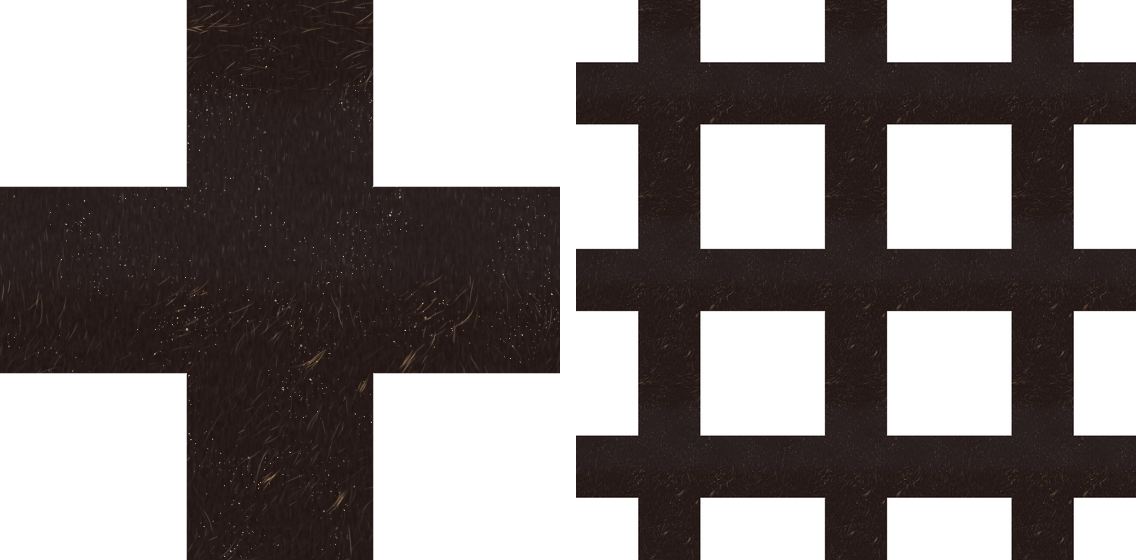
Left: one tile. Right: repeated 3 by 3.
Give the GLSL for this texture, as a WebGL 2 fragment shader.

```glsl
#version 300 es
precision highp float;

uniform vec2 u_resolution;
out vec4 fragColor;

vec3 hash3(vec2 p) {
    vec3 q = fract(p.xyx * vec3(0.1031, 0.1030, 0.0973));
    q += dot(q, q.yxz + 33.33);
    return fract((q.xxy + q.yzz) * q.zyx);
}

float cornerSlope(vec2 cell, vec2 offset, vec2 period) {
    float angle = 6.2832 * hash3(mod(cell, period) + period * 0.37).x;
    return dot(vec2(cos(angle), sin(angle)), offset);
}

// Gradient noise that wraps after a whole number of cells
float noise(vec2 uv, vec2 period) {
    vec2 p = uv * period, i = floor(p), f = p - i;
    vec2 w = f * f * f * (f * (f * 6.0 - 15.0) + 10.0);
    vec2 e = vec2(0.0, 1.0);
    float low = mix(cornerSlope(i, f, period), cornerSlope(i + e.yx, f - e.yx, period), w.x);
    float high = mix(cornerSlope(i + e, f - e, period), cornerSlope(i + 1.0, f - 1.0, period), w.x);
    return mix(low, high, w.y);
}

// Soft horizontal band, periodic in y
float band(float y, float center, float width) {
    float d = (fract(y - center + 0.5) - 0.5) / width;
    return exp(-d * d);
}

float coolZone(float y) {
    return smoothstep(0.43, 0.54, y) * (1.0 - smoothstep(0.79, 0.86, y));
}

float ochreZone(float y) {
    return band(y, 0.94, 0.08) + 0.75 * band(y, 0.44, 0.07);
}

// Curved hairline scratches, grouped in parallel bundles
vec3 scratches(vec2 uv, float pixel) {
    const float CELLS = 24.0;
    vec2 p = uv * CELLS, base = floor(p);
    float soft = pixel * CELLS;
    vec3 light = vec3(0.0);
    for (int k = 0; k < 9; k++) {
        vec2 cell = base + vec2(k % 3, k / 3) - 1.0;
        vec2 id = mod(cell, CELLS), home = (id + 0.5) / CELLS;
        float cool = coolZone(home.y), ochre = ochreZone(home.y);
        float flat_ = band(home.y, 0.94, 0.07);
        float patchiness = smoothstep(-0.15, 0.4, noise(home, vec2(7.0)));
        float bundle = step(0.95, hash3(id + 7.0).x) * (1.0 - cool);
        float flow = mix(1.1 + 2.6 * noise(home, vec2(5.0)), 1.57, cool);
        flow = mix(flow, 0.35 * noise(home, vec2(9.0)), flat_);
        for (int n = 0; n < 6; n++) {
            vec3 r = hash3(id + float(n) * 41.0 + 3.0);
            vec3 s = hash3(id + float(n) * 29.0 + 211.0);
            vec2 spread = mix(r.xy, 0.35 + 0.3 * r.xy, bundle);
            vec2 d = p - cell - spread;
            float angle = flow + (s.x - 0.5) * mix(0.9, 0.35, max(bundle, cool));
            d = mat2(cos(angle), -sin(angle), sin(angle), cos(angle)) * d;
            d.y += (s.y - 0.5) * 0.7 * d.x * d.x;
            float reach = mix(0.25, 0.9, r.z * r.z) * mix(1.0, 0.5, cool);
            float line = 1.0 - smoothstep(0.006, 0.006 + soft, abs(d.y));
            line *= 1.0 - smoothstep(reach * 0.3, reach, abs(d.x));
            float gain = s.z * s.z * (0.05 + 0.22 * patchiness * (0.5 + ochre)) + 0.13 * bundle;
            vec3 tint = mix(vec3(0.85, 0.84, 0.82), vec3(1.0, 0.8, 0.5), min(ochre + bundle, 1.0) * 0.85);
            light += line * gain * mix(1.0, 0.55, cool) * tint;
        }
    }
    return light;
}

// Small bright chips, one candidate per cell
vec3 flecks(vec2 uv, float pixel) {
    vec3 light = vec3(0.0);
    float clusters = smoothstep(-0.25, 0.45, noise(uv, vec2(8.0)));
    for (int k = 0; k < 3; k++) {
        float cells = 64.0 + 32.0 * float(k);
        vec2 p = uv * cells, id = mod(floor(p), cells);
        vec3 r = hash3(id + 17.0 * float(k)), s = hash3(id + 131.0);
        vec2 d = fract(p) - 0.3 - 0.4 * r.xy;
        d.x += (s.x - 0.5) * d.y;
        d *= vec2(1.15, 0.65 + 0.5 * s.y);
        float size = 0.03 + 0.11 * s.z * s.z;
        float chip = 1.0 - smoothstep(size * 0.5, size + pixel * cells * 0.8, length(d));
        float present = step(1.0 - 0.22 * clusters, r.z);
        vec3 tint = mix(vec3(0.76, 0.82, 0.83), vec3(0.92, 0.8, 0.54), step(s.x, 0.25 + 0.6 * ochreZone(uv.y)));
        light += chip * present * (0.12 + 0.65 * s.y * s.y * s.y) * tint;
    }
    return light;
}

void main() {
    vec2 uv = gl_FragCoord.xy / u_resolution;
    float pixel = 1.0 / min(u_resolution.x, u_resolution.y);

    // Dark ground: warm brown with a cooler middle band
    float cool = coolZone(uv.y + 0.03 * noise(uv, vec2(6.0)));
    float cloud = noise(uv, vec2(5.0)) + 0.5 * noise(uv, vec2(13.0));
    vec3 color = mix(vec3(0.143, 0.098, 0.088), vec3(0.164, 0.125, 0.124), clamp(cool * 0.85 + cloud * 0.3, 0.0, 1.0));

    // Vertical brush grain
    vec2 bent = uv + vec2(0.006 * noise(uv, vec2(9.0)), 0.0);
    float grain = noise(bent, vec2(150.0, 48.0)) + 0.7 * noise(bent, vec2(220.0, 130.0));
    color += 0.027 * grain;
    float hairs = smoothstep(0.22, 0.6, noise(bent, vec2(190.0, 44.0)));
    color += hairs * (0.04 + 0.06 * cool) * smoothstep(-0.2, 0.4, noise(uv, vec2(11.0))) * vec3(0.95, 0.97, 1.0);

    color += scratches(uv, pixel) + flecks(uv, pixel);

    // Cross outline: arms one third wide, reaching every side
    vec2 a = abs(uv - 0.5);
    float outside = smoothstep(-0.5 * pixel, 0.5 * pixel, min(a.x, a.y) - 1.0 / 6.0);
    fragColor = vec4(mix(clamp(color, 0.0, 1.0), vec3(1.0), outside), 1.0);
}
```
